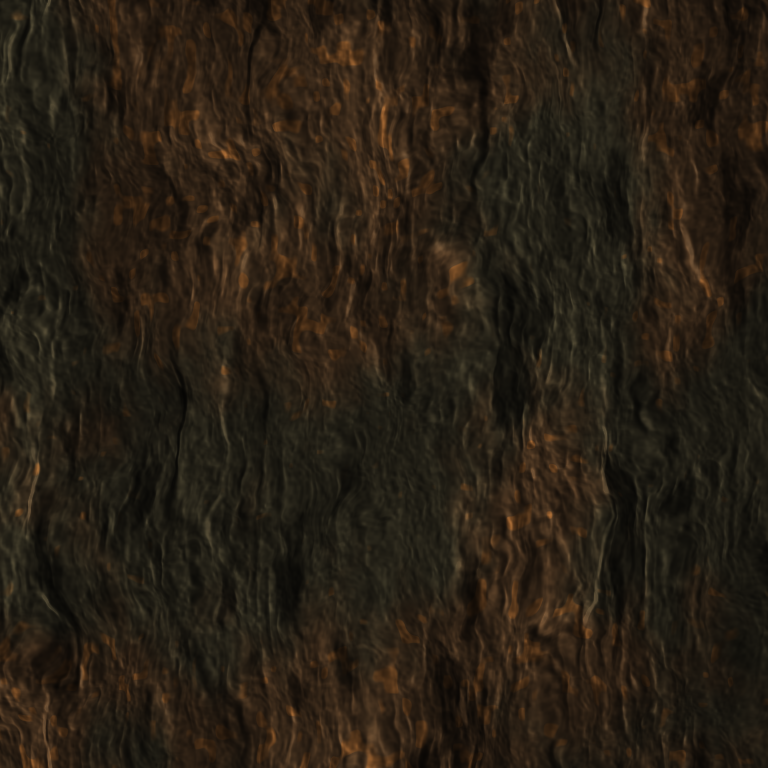
A three.js fragment shader for this texture:

```glsl
// Dark weathered bark: vertical fibres, flaking plates and small rusty grains.
varying vec2 vUv;

const vec3 MOSS_SHADE = vec3(0.118, 0.108, 0.076);
const vec3 RUST_BROWN = vec3(0.172, 0.122, 0.076);
const vec3 PALE_EDGE = vec3(0.36, 0.29, 0.21);
const vec3 OCHRE = vec3(0.34, 0.20, 0.08);
const vec2 LIGHT_DIR = vec2(0.83, 0.56);
const float LIGHT_STEP = 0.0028;

float hash(vec2 cell) {
  vec3 p = fract(cell.xyx * 0.1031);
  p += dot(p, p.yzx + 33.33);
  return fract((p.x + p.y) * p.z);
}

float noise(vec2 p) {
  vec2 cell = floor(p);
  vec2 f = fract(p);
  f = f * f * f * (f * (f * 6.0 - 15.0) + 10.0);
  float low = mix(hash(cell), hash(cell + vec2(1.0, 0.0)), f.x);
  float high = mix(hash(cell + vec2(0.0, 1.0)), hash(cell + 1.0), f.x);
  return mix(low, high, f.y);
}

float fbm(vec2 p) {
  float sum = 0.0;
  float weight = 0.53;
  for (int i = 0; i < 4; i++) {
    sum += weight * noise(p);
    p = mat2(0.96, 0.28, -0.28, 0.96) * p * 2.03 + 17.3;
    weight *= 0.5;
  }
  return sum;
}

// Rounded crest along the mid level of the noise.
float ridge(vec2 p) {
  float d = 2.0 * noise(p) - 1.0;
  return 1.0 - sqrt(d * d + 0.015);
}

// Bends the vertical fibres sideways.
vec2 warp(vec2 p) {
  vec2 bend = vec2(fbm(p * vec2(9.0, 7.0)), fbm(p * vec2(8.0, 6.0) + 41.0)) - 0.5;
  return p + bend * vec2(0.055, 0.07);
}

// Raised plates with abrupt, ragged borders.
float plates(vec2 p) {
  return smoothstep(0.51, 0.57, fbm(p * vec2(7.0, 2.6) + 5.0));
}

float barkHeight(vec2 p, float roughness) {
  float height = 0.50 * fbm(p * vec2(17.0, 7.0));
  height += 0.26 * plates(p);
  height += 0.20 * roughness * ridge(p * vec2(36.0, 13.0) + 9.0);
  height += 0.13 * roughness * ridge(p * vec2(68.0, 31.0) + 23.0);
  height += 0.11 * roughness * noise(p * vec2(125.0, 72.0) + 3.0);
  return height + 0.05 * noise(p * vec2(210.0, 150.0));
}

// Small isolated grains, more frequent where amount is high.
float grains(vec2 p, vec2 scale, float amount) {
  return smoothstep(0.80, 0.96, noise(p * scale) + 0.22 * (amount - 0.5));
}

void main() {
  vec2 p = warp(vUv);
  float patchTone = fbm(vUv * vec2(4.2, 3.0) + 12.0);
  float rust = smoothstep(0.36, 0.64, patchTone + 0.25 * (fbm(p * vec2(24.0, 14.0)) - 0.5));
  float roughness = mix(0.65, 1.25, smoothstep(0.3, 0.65, fbm(vUv * vec2(6.0, 4.0) + 71.0)));

  // Relief lit from the upper right.
  float height = barkHeight(p, roughness);
  float slope = height - barkHeight(p + LIGHT_DIR * LIGHT_STEP, roughness);
  float crack = smoothstep(0.60, 0.72, fbm(p * vec2(26.0, 8.0) + 57.0));
  float shade = exp(clamp(7.0 * slope + 0.9 * (height - 0.62), -1.1, 0.95));
  shade *= 1.0 - 0.5 * crack;

  // Moss and rust patches, then pale edges and ochre grains.
  vec3 color = mix(MOSS_SHADE, RUST_BROWN, rust) * shade;
  float edge = smoothstep(0.05, 0.14, slope) * (1.0 - crack);
  color = mix(color, PALE_EDGE, 0.42 * edge * mix(0.5, 1.0, rust));
  float ochre = grains(p + 0.37, vec2(74.0, 58.0), rust);
  color = mix(color, OCHRE * shade, 0.45 * ochre);
  color *= 0.88 + 0.24 * noise(vUv * vec2(190.0, 170.0) + 8.0);

  gl_FragColor = vec4(color, 1.0);
}
```
